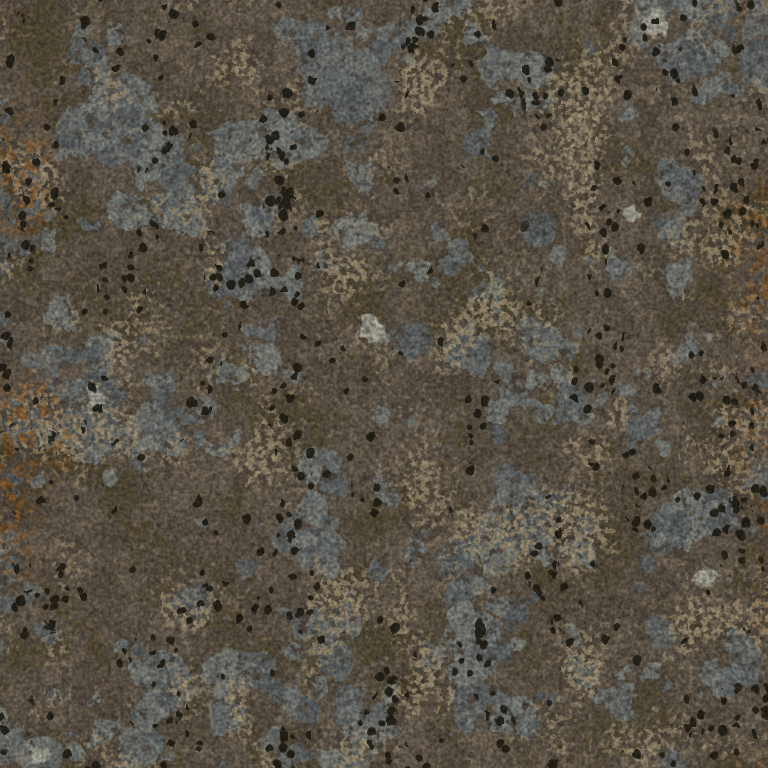
Give the GLSL for this texture, as a WebGL 2 fragment shader.

```glsl
#version 300 es
precision highp float;

uniform vec2 u_resolution;
out vec4 fragColor;

const uint MIX = 1664525u;

vec2 hash2(vec2 p) {
    uvec2 q = uvec2(ivec2(p) + 4096) * MIX + 1013904223u;
    for (int i = 0; i < 2; i++) {
        q.x += q.y * MIX;
        q.y += q.x * MIX;
        q ^= q >> 16u;
    }
    return vec2(q & 65535u) / 65536.0;
}

float cornerSlope(vec2 corner, vec2 offset) {
    float angle = 6.2832 * hash2(corner).x;
    return dot(vec2(cos(angle), sin(angle)), offset);
}

// Gradient noise, roughly -1 to 1
float noise(vec2 p) {
    vec2 i = floor(p), f = p - i;
    vec2 s = f * f * f * (f * (f * 6.0 - 15.0) + 10.0);
    vec2 e = vec2(1, 0);
    float low = mix(cornerSlope(i, f), cornerSlope(i + e, f - e), s.x);
    float high = mix(cornerSlope(i + e.yx, f - e.yx), cornerSlope(i + 1.0, f - 1.0), s.x);
    return 1.4 * mix(low, high, s.y);
}

float fbm(vec2 p) {
    float sum = 0.0, amp = 0.5;
    for (int i = 0; i < 4; i++) {
        sum += amp * noise(p);
        p = mat2(1.6, 1.2, -1.2, 1.6) * p + 17.3;
        amp *= 0.5;
    }
    return sum;
}

// Nearest distance, gap to the next cell, and two random values of the cell
vec4 cells(vec2 p) {
    vec2 base = floor(p), id = vec2(0);
    float near = 9.0, next = 9.0;
    for (int y = -1; y <= 1; y++)
    for (int x = -1; x <= 1; x++) {
        vec2 c = base + vec2(x, y);
        float d = length(c + 0.1 + 0.8 * hash2(c) - p);
        if (d < near) { next = near; near = d; id = c; }
        else next = min(next, d);
    }
    return vec4(near, next - near, hash2(id + 531.0));
}

// Rounded crust that grows with local cover; x is the mask, y its tone
vec2 crust(vec2 p, float cover) {
    vec4 c = cells(p);
    float radius = 0.8 * smoothstep(0.5, 1.0, c.z + cover) - 0.06;
    return vec2(smoothstep(0.05, -0.05, c.x - radius), c.w);
}

void main() {
    vec2 uv = gl_FragCoord.xy / u_resolution;
    vec2 coarse = vec2(fbm(uv * 32.0), fbm(uv * 32.0 + 71.0));
    vec2 fine = vec2(noise(uv * 130.0), noise(uv * 130.0 + 43.0));
    vec2 warped = uv + 0.018 * coarse + 0.0022 * fine;
    float mottle = fbm(uv * 62.0 + 9.0);
    float grit = fbm(uv * 115.0 + 27.0);

    // Brown plates with faint seams
    vec4 plate = cells(warped * 36.0 + 5.0);
    vec3 color = mix(vec3(0.31, 0.277, 0.235), vec3(0.375, 0.338, 0.29), plate.z);
    color *= 0.9 + 0.1 * smoothstep(0.0, 0.14, plate.y);
    color *= 1.0 + 0.25 * mottle;

    // Olive soil in the hollows
    float soil = fbm(uv * 9.0 + 60.0) + 0.6 * mottle;
    color = mix(color, vec3(0.28, 0.25, 0.17), 0.75 * smoothstep(0.08, 0.32, soil));

    // Overlapping blue-grey crusts
    float cover = 0.75 * noise(uv * 5.5 + 3.0) + 0.5 * noise(uv * 13.0 + 8.0) - 0.11;
    for (int i = 0; i < 2; i++) {
        float k = float(i);
        vec2 grey = crust(warped * (19.0 + 17.0 * k) + 40.0 * k, cover);
        float tone = clamp(grey.y * 0.75 + 0.12 + 0.9 * mottle, 0.0, 1.0);
        vec3 greyColor = mix(vec3(0.29, 0.31, 0.32), vec3(0.44, 0.45, 0.43), tone);
        float worn = smoothstep(-0.34, -0.14, mottle + 0.4 * grit);
        color = mix(color, greyColor, 0.92 * grey.x * worn);
    }

    // Tan crumbs in loose drifts
    float drift = smoothstep(-0.1, 0.35, fbm(uv * vec2(10, 8) + 90.0));
    float crumbs = smoothstep(0.12, 0.28, grit + 0.3 * drift - 0.08);
    color = mix(color, vec3(0.52, 0.47, 0.375), crumbs * (0.15 + 0.75 * drift));

    // Rust along both sides
    float side = min(uv.x, 1.3 * (1.0 - uv.x)) + 0.13 * fbm(uv * vec2(9, 4) + 14.0);
    float rust = smoothstep(0.11, 0.01, side) * smoothstep(-0.05, 0.25, mottle + 0.5 * grit);
    rust *= smoothstep(-0.3, 0.3, noise(uv * 4.0 + 22.0));
    color = mix(color, mix(vec3(0.31, 0.2, 0.1), vec3(0.52, 0.34, 0.17), 0.5 + grit), 0.85 * rust);

    // Scarce pale crusts
    vec4 pale = cells(warped * 9.0 + 120.0);
    float paleRadius = 0.07 + 0.13 * pale.w;
    float paleMask = smoothstep(0.02, -0.02, pale.x - paleRadius) * step(0.9, pale.z);
    color = mix(color, vec3(0.58, 0.575, 0.53) * (1.0 + 0.3 * mottle), 0.9 * paleMask);

    // Black specks and pits in upright clusters
    float cluster = smoothstep(-0.05, 0.6, noise(uv * vec2(12, 7) + 33.0) + 0.3 * noise(uv * 21.0));
    vec4 speck = cells((uv + 0.006 * coarse + 0.0012 * fine) * vec2(78, 70) + 200.0);
    float speckRadius = 0.24 + 0.26 * speck.w;
    float black = smoothstep(0.09, -0.09, speck.x - speckRadius) * step(1.0 - 0.3 * cluster, speck.z + 0.01);
    float pits = fbm(uv * vec2(36, 25) + 55.0) + 0.12 * grit;
    float sideCluster = max(cluster, smoothstep(0.1, 0.02, side));
    black = max(black, smoothstep(0.32, 0.39, pits) * smoothstep(0.3, 0.7, sideCluster));
    color = mix(color, vec3(0.115, 0.105, 0.075), 0.93 * black);

    // Stone grain
    float grain = noise(uv * 235.0 + 11.0) + 0.7 * noise(uv * 150.0 + 77.0);
    color *= 1.0 + 0.23 * grain + 0.16 * grit;
    fragColor = vec4(clamp(color, 0.0, 1.0), 1.0);
}
```
